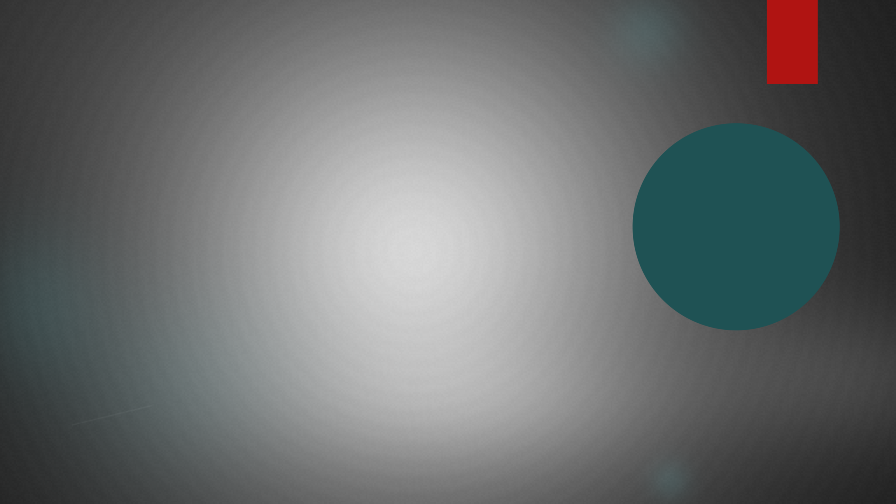
A Shadertoy shader for this background:

```glsl
// Soft grey spotlight with faint teal glows, a teal disc and a red tab.
#define LIGHT_POS vec2(0.822, 0.502)
#define LIGHT_SIZE 0.55
#define LIGHT_FALLOFF 1.75
#define SHADE 0.10
#define LIGHT_GAIN 0.74
#define DISC_POS vec2(1.4606, 0.550)
#define DISC_RADIUS 0.2055
#define DISC_COLOR vec3(0.12, 0.32, 0.33)
#define TAB_COLOR vec3(0.69, 0.08, 0.07)
#define GLOW_TINT vec3(0.25, 0.95, 1.0)
#define GRAIN 0.014
#define GRAIN_CELLS 288.0

float hash(vec2 p) {
    return fract(sin(dot(p, vec2(127.1, 311.7))) * 43758.5453);
}

// Gaussian ellipse, one at its centre
float glow(vec2 p, vec2 center, vec2 radius) {
    vec2 q = (p - center) / radius;
    return exp(-dot(q, q));
}

float boxDistance(vec2 p, vec2 center, vec2 halfSize) {
    vec2 q = abs(p - center) - halfSize;
    return length(max(q, 0.0)) + min(max(q.x, q.y), 0.0);
}

float segmentDistance(vec2 p, vec2 a, vec2 b) {
    vec2 ab = b - a;
    float t = clamp(dot(p - a, ab) / dot(ab, ab), 0.0, 1.0);
    return length(p - a - ab * t);
}

// Antialiased inside mask of a signed distance
float fill(float d, float pixel) {
    return 1.0 - smoothstep(-0.5 * pixel, 0.5 * pixel, d);
}

vec3 backdrop(vec2 p) {
    // Main spotlight
    float d = length(p - LIGHT_POS);
    float light = SHADE + LIGHT_GAIN * exp(-pow(d / LIGHT_SIZE, LIGHT_FALLOFF));

    // Reflected light along the floor
    light += 0.10 * glow(p, vec2(0.97, 0.19), vec2(0.40, 0.13));
    light += 0.11 * glow(p, vec2(1.70, 0.25), vec2(0.28, 0.15));
    light += 0.05 * glow(p, vec2(0.0, 1.0), vec2(0.50, 0.40));

    // Faint brushed rings and fine grain
    light += 0.003 * sin(d * 190.0);
    light += GRAIN * (hash(floor(p * GRAIN_CELLS)) - 0.5);
    vec3 color = vec3(light);

    // Teal glows
    float teal = 0.070 * glow(p, vec2(0.07, 0.40), vec2(0.13, 0.16));
    teal += 0.055 * glow(p, vec2(0.33, 0.24), vec2(0.24, 0.20));
    teal += 0.075 * glow(p, vec2(1.285, 0.94), vec2(0.075));
    teal += 0.070 * glow(p, vec2(1.33, 0.046), vec2(0.04));
    return color + teal * GLOW_TINT;
}

void mainImage(out vec4 fragColor, in vec2 fragCoord) {
    // Height spans one unit; width is fitted to sixteen by nine
    vec2 p = fragCoord / iResolution.xy * vec2(16.0 / 9.0, 1.0);
    float pixel = 1.0 / iResolution.y;
    vec3 color = backdrop(p);

    // Thin scratch at the lower left
    float scratch = segmentDistance(p, vec2(0.144, 0.157), vec2(0.30, 0.195));
    color += 0.035 * fill(scratch - 0.001, 2.0 * pixel);

    // Disc and tab
    float disc = length(p - DISC_POS) - DISC_RADIUS;
    color = mix(color, DISC_COLOR, fill(disc, pixel));
    float tab = boxDistance(p, vec2(1.572, 0.933), vec2(0.0505, 0.0995));
    color = mix(color, TAB_COLOR, fill(tab, pixel));

    fragColor = vec4(clamp(color, 0.0, 1.0), 1.0);
}
```
